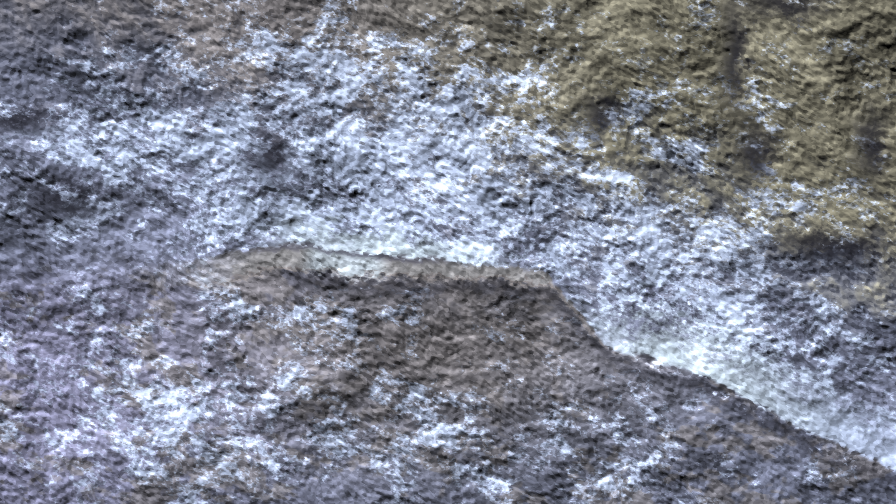
This texture is drawn by a Shadertoy shader. Its source:

```glsl
const vec3 OLIVE = vec3(0.42, 0.41, 0.36);
const vec3 BROWN = vec3(0.39, 0.38, 0.39);
const vec3 SLATE = vec3(0.41, 0.43, 0.51);
const vec3 LAVENDER = vec3(0.49, 0.49, 0.60);
const vec3 FROST = vec3(0.71, 0.77, 0.89);
const vec3 CHALK = vec3(0.81, 0.88, 0.94);
const vec3 LIP = vec3(0.57, 0.57, 0.58);
const vec3 RUST = vec3(0.50, 0.45, 0.44);
const vec3 SHADOW = vec3(0.14, 0.14, 0.17);
const vec2 GRAIN_STRETCH = vec2(0.9, 1.3);
const float GRAIN_TILT = 0.22;
const float GRAIN_SCALE = 7.0;
const float GRAIN_CONTRAST = 1.4;
const float RELIEF = 1.8;
const int OCTAVES = 5;

// Crest of the ledge, left to right
const vec2 LEDGE[9] = vec2[9](
    vec2(0.0, 0.455), vec2(0.28, 0.475), vec2(0.58, 0.516),
    vec2(0.79, 0.49), vec2(1.076, 0.465), vec2(1.2, 0.318),
    vec2(1.39, 0.262), vec2(1.574, 0.155), vec2(1.778, 0.07));

// Dark hollows: centre, then radii
const vec4 HOLLOWS[9] = vec4[9](
    vec4(1.19, 0.765, 0.025, 0.026), vec4(0.13, 0.605, 0.085, 0.026),
    vec4(0.04, 0.76, 0.09, 0.022), vec4(1.46, 0.89, 0.028, 0.09),
    vec4(1.50, 0.70, 0.04, 0.05), vec4(1.65, 0.51, 0.10, 0.025),
    vec4(1.73, 0.71, 0.028, 0.06), vec4(0.54, 0.68, 0.05, 0.035),
    vec4(1.56, 0.99, 0.08, 0.03));

vec3 hash3(vec2 c) {
    vec3 q = fract(c.xyx * vec3(0.1031, 0.1030, 0.0973));
    q += dot(q, q.yxz + 33.33);
    return fract((q.xxy + q.yzz) * q.zyx);
}

// Cellular noise: random cell values blended by distance
float cells(vec2 p) {
    vec2 id = floor(p), f = p - id;
    float sum = 0.0, weight = 0.0;
    for (int j = -1; j <= 1; j++)
    for (int i = -1; i <= 1; i++) {
        vec2 o = vec2(i, j);
        vec3 h = hash3(id + o);
        vec2 d = o + h.xy - f;
        float w = exp(-9.0 * dot(d, d));
        sum += w * h.z;
        weight += w;
    }
    return sum / weight;
}

float rock(vec2 p) {
    float c = cos(GRAIN_TILT), s = sin(GRAIN_TILT);
    p += 0.005 * sin(p.yx * vec2(19.0, 23.0) + 2.0 * sin(p * 9.0));
    p = mat2(c, s, -s, c) * p * GRAIN_STRETCH * GRAIN_SCALE;
    float sum = 0.0, amp = 1.0, total = 0.0;
    for (int i = 0; i < OCTAVES; i++) {
        sum += amp * cells(p);
        total += amp;
        p = 2.1 * p + 17.3;
        amp *= 0.88;
    }
    return sum / total - 0.5;
}

float ledgeHeight(float x) {
    float y = LEDGE[0].y;
    for (int i = 1; i < 9; i++) {
        vec2 a = LEDGE[i - 1], b = LEDGE[i];
        y = mix(y, b.y, clamp((x - a.x) / (b.x - a.x), 0.0, 1.0));
    }
    return y;
}

float blob(vec2 p, vec2 centre, vec2 radius) {
    vec2 d = (p - centre) / radius;
    return exp(-dot(d, d));
}

float span(float x, float a, float b, float soft) {
    return smoothstep(a - soft, a + soft, x) * (1.0 - smoothstep(b - soft, b + soft, x));
}

void mainImage(out vec4 fragColor, in vec2 fragCoord) {
    vec2 p = fragCoord / iResolution.y;
    float edge = 1.5 / iResolution.y + 0.002;
    float h = rock(p);
    float relief = h - rock(p + vec2(-0.004, 0.008));
    float flake = rock(p * 1.8 + 5.1);
    float above = p.y - ledgeHeight(p.x) + 0.04 * h;
    float upper = smoothstep(-edge, edge, above);
    float crest = smoothstep(0.2, 0.5, p.x);
    float upperSoft = mix(smoothstep(-0.06, 0.06, above), upper, crest);

    // Broad stone tints
    float warm = smoothstep(0.55, 0.92, p.y + 0.3 * (p.x - 0.8) + 0.5 * h);
    vec3 upperTint = mix(SLATE, mix(BROWN, OLIVE, smoothstep(0.5, 1.3, p.x)), warm);
    vec3 lowerTint = mix(SLATE * 0.93, BROWN * 1.04, blob(p, vec2(0.83, 0.31), vec2(0.5, 0.2)));
    lowerTint = mix(lowerTint, LAVENDER, 0.8 * blob(p, vec2(0.0, 0.2), vec2(0.45, 0.4)));
    lowerTint = mix(lowerTint, BROWN * 1.1, 0.7 * smoothstep(0.0, 0.12, rock(p * 0.6 + 2.7)));
    vec3 col = mix(lowerTint, upperTint, upperSoft);

    // Scattered frost
    float upperFrost = 0.9 * blob(p, vec2(0.65, 0.66 - 0.1 * (p.x - 0.65)), vec2(0.72, 0.18))
        + 0.4 * blob(p, vec2(0.75, 0.87), vec2(0.4, 0.13))
        + 0.65 * blob(p, vec2(1.45, 0.38), vec2(0.4, 0.17))
        + 0.5 * blob(p, vec2(0.8, 0.56), vec2(0.3, 0.08))
        + 0.2 * blob(p, vec2(1.3, 0.8), vec2(0.4, 0.2));
    float lowerFrost = 0.55 * blob(p, vec2(0.25, 0.18), vec2(0.5, 0.28))
        + 0.4 * blob(p, vec2(1.1, 0.1), vec2(0.5, 0.2));
    float density = mix(lowerFrost, upperFrost, upperSoft);
    float frost = smoothstep(-0.16, 0.2, 1.3 * flake + 0.5 * density - 0.31);
    col = mix(col, FROST, 0.85 * frost);

    // Stone grain and hollows
    col *= 1.03 + GRAIN_CONTRAST * h + RELIEF * relief;
    for (int i = 0; i < 9; i++) {
        float hollow = blob(p + 0.08 * vec2(h, flake), HOLLOWS[i].xy, HOLLOWS[i].zw);
        col = mix(col, SHADOW, 0.8 * hollow);
    }

    // Chalk resting on the crest
    float right = smoothstep(1.08, 1.32, p.x);
    float depth = mix(0.04, 0.11, right) + 0.25 * flake;
    float chalk = upper * (1.0 - smoothstep(0.2 * depth, max(depth, 0.02) + 0.03, above));
    chalk *= max(span(p.x, 0.58, 0.95, 0.12), right);
    vec3 chalkTint = mix(CHALK, FROST, smoothstep(1.4, 1.75, p.x));
    col = mix(col, chalkTint * (1.0 + 0.8 * h + relief), 0.85 * chalk);

    // Pale lip, its dull underside and the shadow below
    float thick = mix(0.055, 0.034, smoothstep(0.55, 1.0, p.x));
    thick = mix(thick, 0.01, smoothstep(1.06, 1.12, p.x)) + 0.05 * flake;
    float reach = span(p.x, 0.4, 1.24, 0.18);
    float lip = span(above, -thick, 0.0, edge + 0.002) * reach;
    vec3 lipTint = mix(LIP, CHALK, 0.75 * span(p.x, 0.61, 0.76, 0.02));
    lipTint = mix(lipTint, RUST, 0.5 * span(above, -thick, 0.008 - thick, 0.005));
    col = mix(col, lipTint * (1.0 + h + 1.3 * relief), 0.85 * lip);
    float under = (1.0 - upper) * exp(-pow((above + thick + 0.016) / 0.014, 2.0));
    col = mix(col, SHADOW, 0.4 * under * smoothstep(0.45, 0.75, p.x));
    float seam = exp(-pow((above + 0.003) / 0.005, 2.0)) * span(p.x, 0.5, 0.88, 0.06);
    col = mix(col, SHADOW * 2.0, 0.6 * seam);

    fragColor = vec4(clamp(col, 0.0, 1.0), 1.0);
}
```
